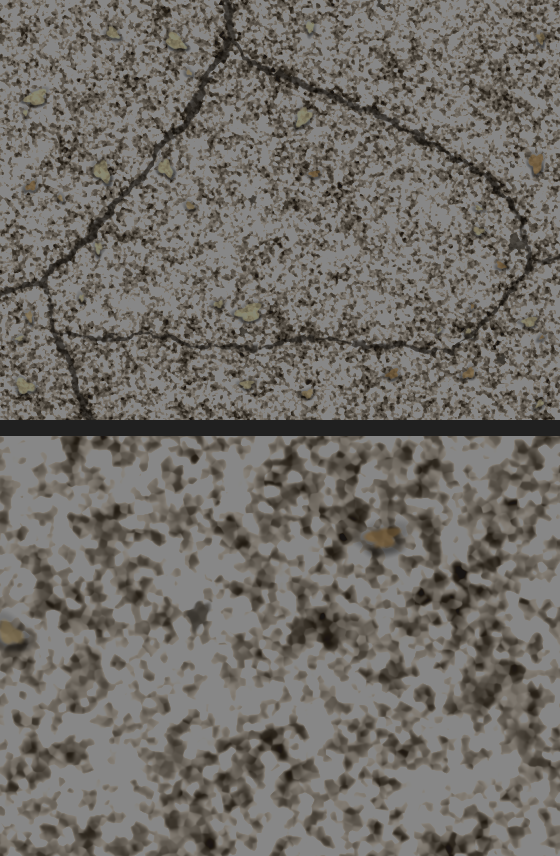
Top: the whole. Bottom: its middle third, enlarged.
Reproduce this texture procedurally as a Shadertoy shader.

```glsl
// Weathered concrete: fine dark-and-pale mineral grain, scattered tan pebbles
// and a ragged ring of cracks. Grain is layered smooth cellular noise turned
// into a clipped stone ramp; cracks are bowed segments with a rough outline.

const vec3 PALE_STONE  = vec3(0.53);
const vec3 BROWN_STONE = vec3(0.48, 0.455, 0.42);
const vec3 CRACK_DARK  = vec3(0.17, 0.155, 0.135);
const vec3 CREAM       = vec3(0.53, 0.50, 0.39);
const vec3 OCHRE       = vec3(0.43, 0.34, 0.21);
const vec3 SOOT        = vec3(0.25, 0.235, 0.21);

float hash(vec2 p) {
    vec3 q = fract(p.xyx * vec3(0.1031, 0.1030, 0.0973));
    q += dot(q, q.yzx + 33.33);
    return fract((q.x + q.y) * q.z);
}

vec2 hash2(vec2 p) {
    return vec2(hash(p), hash(p + 71.7));
}

// Smooth cellular noise: random cell values blended by distance, about -0.5..0.5
float cellNoise(vec2 p) {
    vec2 cell = floor(p), local = fract(p);
    float total = 0.0, weights = 0.0;
    for (int y = -1; y <= 1; y++)
    for (int x = -1; x <= 1; x++) {
        vec2 o = vec2(x, y);
        vec2 d = o + hash2(cell + o) - local;
        float w = exp(-6.0 * dot(d, d));
        total += w * hash(cell + o + 19.3);
        weights += w;
    }
    return total / weights - 0.5;
}

// Grain brightness, roughly a unit normal distribution
float grain(vec2 p) {
    vec2 skew = vec2(p.x + 0.25 * p.y, p.y - 0.15 * p.x);
    float n = 0.60 * cellNoise(skew * 108.0 + 5.0)
            + 0.42 * cellNoise(p * 185.0 + 31.0)
            + 0.28 * cellNoise(p * 34.0 + 12.0)
            + 0.14 * cellNoise(p * 8.0 + 47.0);
    return n / 0.19;
}

// Brown to grey ramp, clipped at the pale stone
vec3 stone(float z) {
    vec3 c = BROWN_STONE + 0.145 * z;
    c = mix(c, PALE_STONE, smoothstep(0.2, 0.55, z));
    return clamp(c, vec3(0.09, 0.08, 0.07), PALE_STONE);
}

// Distance to a segment bowed to its left, less its half width
float bowed(vec2 p, vec2 a, vec2 b, float bow, float halfWidth) {
    vec2 ab = b - a;
    float h = clamp(dot(p - a, ab) / dot(ab, ab), 0.0, 1.0);
    vec2 side = normalize(vec2(-ab.y, ab.x));
    return length(p - a - h * ab - side * bow * 4.0 * h * (1.0 - h)) - halfWidth;
}

float cracks(vec2 p) {
    vec2 fork = vec2(0.10, 0.332), top = vec2(0.556, 0.905);
    vec2 shoulder = vec2(0.69, 0.80), bend = vec2(1.04, 0.644);
    vec2 east = vec2(1.267, 0.378), south = vec2(1.068, 0.165);
    vec2 dip = vec2(0.694, 0.196), rise = vec2(0.40, 0.198), west = vec2(0.139, 0.198);
    float d = bowed(p, fork, top, -0.03, 0.008);
    d = min(d, bowed(p, vec2(-0.05, 0.28), fork, 0.0, 0.007));
    d = min(d, bowed(p, top, vec2(0.53, 1.05), 0.0, 0.007));
    d = min(d, bowed(p, top, shoulder, -0.008, 0.006));
    d = min(d, bowed(p, shoulder, bend, 0.02, 0.007));
    d = min(d, bowed(p, bend, east, 0.05, 0.006));
    d = min(d, bowed(p, east, vec2(1.40, 0.37), 0.01, 0.005));
    d = min(d, bowed(p, east, south, 0.015, 0.005));
    d = min(d, bowed(p, south, dip, 0.0, 0.005));
    d = min(d, bowed(p, dip, rise, 0.03, 0.005));
    d = min(d, bowed(p, rise, west, -0.004, 0.004));
    d = min(d, bowed(p, fork, west, 0.0, 0.005));
    return min(d, bowed(p, west, vec2(0.23, -0.03), 0.0, 0.007));
}

// One possible pebble or soot spot per grid cell, laid over the ground colour
vec3 addPebble(vec3 ground, vec2 p, float gridScale, float chance, float z) {
    vec2 cell = floor(p * gridScale);
    if (hash(cell + 3.1) > chance) return ground;
    vec2 q = (fract(p * gridScale) - 0.3 - 0.4 * hash2(cell + 8.4)) / gridScale;
    float turn = 6.283 * hash(cell + 14.2), kind = hash(cell + 27.9);
    float lower = smoothstep(0.01, -0.02, q.y);
    q = mat2(cos(turn), sin(turn), -sin(turn), cos(turn)) * q;
    q.y *= 1.5;
    float angle = atan(q.y, q.x);
    float radius = mix(0.07, 0.18, hash(cell + 42.6)) / gridScale;
    radius *= 1.0 + 0.2 * sin(3.0 * angle + turn) + 0.1 * sin(5.0 * angle);
    float d = length(q) - radius + 0.004 * cellNoise(p * 70.0);

    vec3 tint = mix(CREAM, OCHRE, smoothstep(0.45, 0.75, kind));
    float soot = step(0.87, kind);
    tint = mix(tint, SOOT, soot);
    tint = min(tint * (1.0 + 0.07 * z), PALE_STONE);
    float rim = smoothstep(0.012, 0.0, abs(d - 0.003)) * mix(0.15, 0.5, lower);
    ground *= 1.0 - rim * (1.0 - soot);
    return mix(ground, tint, 0.85 * smoothstep(0.003, -0.003, d + 0.004 * soot * z));
}

void mainImage(out vec4 fragColor, in vec2 fragCoord) {
    vec2 p = fragCoord / iResolution.y;
    float z = grain(p) + 0.08;

    // Ragged crack outline with a faint dirty halo
    vec2 wobble = 0.004 * sin(p.yx * 31.0 + 2.0 * sin(p * 17.0))
                + 0.014 * vec2(cellNoise(p * 38.0), cellNoise(p * 38.0 + 90.0));
    float d = cracks(p + wobble) + 0.009 * cellNoise(p * 95.0 + 60.0);
    float halo = exp(-max(d, 0.0) / 0.012);

    vec3 color = stone(z - 0.6 * halo);
    color = addPebble(color, p, 6.0, 0.27, z);
    color = addPebble(color, p + 4.37, 13.0, 0.10, z);
    color = mix(color, CRACK_DARK + 0.04 * z, 0.92 * smoothstep(0.003, -0.003, d));
    fragColor = vec4(clamp(color, 0.0, 1.0), 1.0);
}
```
